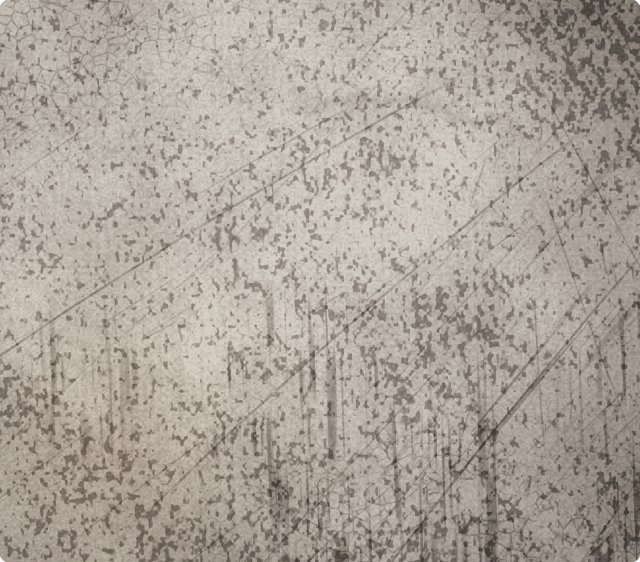
Write a WebGL 1 fragment shader that draws this texture.

```glsl
precision highp float;
// Worn, scratched plaster: a vignetted warm grey wall with mottling and grime.
// Thresholded noise makes pits and streaks, cell borders make cracks, and
// loops of thin bowed segments make the diagonal scratches.
uniform vec2 u_resolution;

const vec3 DARK = vec3(0.26, 0.24, 0.22);
const vec3 LIGHT = vec3(0.78, 0.75, 0.71);
const vec3 MID_WARMTH = vec3(0.0, 0.06, 0.08);
const vec3 BROWN_TINT = vec3(0.016, 0.0, -0.016);
const vec3 BORDER = vec3(0.98);
const vec2 GLOW_CENTER = vec2(0.45, 0.58);
const float BASE_TONE = 1.04;
const float VIGNETTE = 0.34;
const float MOTTLE = 0.34;
const float PIT_DEPTH = 0.42;
const float GRAIN = 0.20;
const float CRACK_DEPTH = 0.24;
const float STREAK_DEPTH = 0.34;
const float SCRATCH_DEPTH = 0.42;
const float CRACK_CELLS = 42.0;
const float CORNER_RADIUS = 0.018;
const int LONG_SCRATCHES = 3;
const int SHORT_SCRATCHES = 44;

float hash(vec2 p) {
  return fract(sin(dot(p, vec2(127.1, 311.7))) * 43758.5453);
}

float noise(vec2 p) {
  vec2 i = floor(p), f = fract(p);
  f = f * f * (3.0 - 2.0 * f);
  return mix(mix(hash(i), hash(i + vec2(1, 0)), f.x),
             mix(hash(i + vec2(0, 1)), hash(i + vec2(1, 1)), f.x), f.y);
}

float fbm(vec2 p) {
  float sum = 0.0, amp = 0.5;
  for (int i = 0; i < 5; i++) {
    sum += amp * noise(p);
    p = mat2(1.6, 1.2, -1.2, 1.6) * p + 7.3;
    amp *= 0.5;
  }
  return sum;
}

float blob(vec2 p, vec2 center, vec2 size) {
  vec2 q = (p - center) / size;
  return exp(-dot(q, q));
}

// Gap between the two nearest cell points: zero on cell borders.
float cellBorder(vec2 p) {
  vec2 id = floor(p);
  float near = 9.0, second = 9.0;
  for (int y = -1; y <= 1; y++) {
    for (int x = -1; x <= 1; x++) {
      vec2 c = id + vec2(x, y);
      float d = length(c + vec2(hash(c), hash(c + 41.7)) - p);
      second = min(second, max(near, d));
      near = min(near, d);
    }
  }
  return second - near;
}

vec2 turn(vec2 p, float angle) {
  float c = cos(angle), s = sin(angle);
  return vec2(c * p.x + s * p.y, c * p.y - s * p.x);
}

// Thin, slightly bowed line with tapering ends and uneven pressure.
float scratch(vec2 p, vec2 center, float angle, float halfLen, float width) {
  vec2 q = turn(p - center, angle);
  float across = abs(q.y + 0.05 * q.x * q.x + 0.002 * noise(q.xx * 9.0 + center));
  float line = 1.0 - smoothstep(width * 0.4, width + 1.0 / u_resolution.y, across);
  float taper = 1.0 - smoothstep(0.6 * halfLen, halfLen, abs(q.x));
  return line * taper * mix(0.35, 1.0, noise(q.xx * 35.0 + center * 50.0));
}

void main() {
  vec2 p = gl_FragCoord.xy / u_resolution.y;
  float aspect = u_resolution.x / u_resolution.y;
  vec2 warp = vec2(fbm(p * 9.0), fbm(p * 9.0 + 31.0)) - 0.5;
  vec2 w = p + 0.12 * warp;

  // Broad light and mottling
  float tone = BASE_TONE - VIGNETTE * smoothstep(0.25, 1.0, length((p - GLOW_CENTER) * vec2(0.95, 1.1)));
  tone -= 0.13 * smoothstep(0.75, 1.14, p.x);
  tone += MOTTLE * (fbm(w * 5.0 + 3.0) - 0.5);
  float crease = w.y - 0.85 + 0.2 * (w.x - 0.45);
  tone -= 0.12 * exp(-crease * crease * 9000.0) * smoothstep(0.4, 0.6, p.x) * smoothstep(1.0, 0.85, p.x);

  // Grime regions
  float grime = blob(w, vec2(0.79, 0.42), vec2(0.13, 0.11)) + blob(w, vec2(1.08, 0.87), vec2(0.18, 0.15))
    + 0.7 * blob(w, vec2(0.16, 0.24), vec2(0.12, 0.18)) + 0.6 * blob(w, vec2(0.42, 0.36), vec2(0.08, 0.16))
    + 0.6 * blob(w, vec2(0.6, -0.02), vec2(0.6, 0.15));
  grime = clamp(grime * 0.75 + 1.5 * (fbm(w * 7.0 + 11.0) - 0.36), 0.0, 1.0);
  tone -= 0.08 * grime;

  // Pits and fine grain
  vec2 g = p + 0.012 * warp;
  float grit = 0.6 * noise(g * vec2(135.0, 95.0)) + 0.4 * noise(g * vec2(230.0, 190.0) + 17.0);
  tone -= PIT_DEPTH * smoothstep(0.62 - 0.2 * grime, 0.84 - 0.2 * grime, grit);
  tone += GRAIN * (noise(p * 290.0) - 0.5);

  // Cracks, strongest at the upper left and along the bottom
  float crackArea = blob(w, vec2(0.05, 0.95), vec2(0.35, 0.16)) + blob(w, vec2(0.8, 0.08), vec2(0.4, 0.16));
  float border = cellBorder((p + 0.03 * warp) * CRACK_CELLS);
  float crack = 1.0 - smoothstep(0.03, 0.18, border);
  tone -= CRACK_DEPTH * crack * clamp(crackArea + 0.15, 0.0, 1.0) * smoothstep(0.3, 0.6, noise(p * 30.0));
  float vein = abs(fbm(p * 14.0 + 5.0) - 0.48);
  tone -= 0.14 * (1.0 - smoothstep(0.0, 0.012, vein)) * noise(p * 18.0);

  // Brushed streaks: upright in patches, diagonal at the right
  float upright = noise(vec2(w.x * 6.0, w.y * 3.0) + 23.0) * smoothstep(0.75, 0.35, p.y);
  upright = smoothstep(0.35, 0.75, upright) + blob(p, vec2(0.84, 0.24), vec2(0.06, 0.14))
    + blob(p, vec2(1.12, 0.08), vec2(0.06, 0.15));
  float comb = noise(vec2(p.x * 165.0 + 5.0 * p.y, p.y * 9.0));
  tone -= STREAK_DEPTH * min(upright, 1.0) * smoothstep(0.6, 0.9, comb);
  vec2 d = turn(p - vec2(0.86, 0.34), 0.88);
  float sweep = blob(d, vec2(0.1, -0.03), vec2(0.5, 0.13)) * smoothstep(0.3, 0.6, noise(d * vec2(4.0, 14.0)));
  tone -= STREAK_DEPTH * sweep * smoothstep(0.62, 0.88, noise(vec2(d.x * 5.0, d.y * 170.0 + 8.0 * d.x * d.x)));

  // Scratches
  float marks = 0.0;
  for (int i = 0; i < LONG_SCRATCHES; i++) {
    float n = float(i);
    marks = max(marks, scratch(p, vec2(0.36 + 0.27 * n, 0.6 - 0.17 * n), 0.55 + 0.17 * n, 0.62, 0.0016));
  }
  for (int i = 0; i < SHORT_SCRATCHES; i++) {
    float n = float(i) + 1.0;
    float a = hash(vec2(n, 1.3)), b = hash(vec2(n, 2.7)), c = hash(vec2(n, 4.1)), e = hash(vec2(n, 6.9));
    float angle = mix(0.4, 1.0, 0.5 * a + 0.5 * c) + step(0.86, e) * (a * 2.4 - 1.2);
    float mark = scratch(p, vec2(a * aspect, b), angle, mix(0.04, 0.4, c * c), 0.0009);
    marks = max(marks, mark * mix(0.3, 0.85, e));
  }
  tone -= SCRATCH_DEPTH * marks;

  // Colour ramp and rounded corners
  tone = clamp(tone, 0.0, 1.1);
  vec3 color = mix(DARK, LIGHT, tone) - MID_WARMTH * tone * (1.0 - tone);
  color += BROWN_TINT * (blob(p, vec2(0.2, 0.2), vec2(0.35)) - 0.3);
  vec2 halfSize = 0.5 * vec2(aspect, 1.0);
  vec2 corner = max(abs(p - halfSize) - halfSize + CORNER_RADIUS, 0.0);
  float outside = smoothstep(0.0, 1.5 / u_resolution.y, length(corner) - CORNER_RADIUS);
  gl_FragColor = vec4(mix(color, BORDER, outside), 1.0);
}
```
